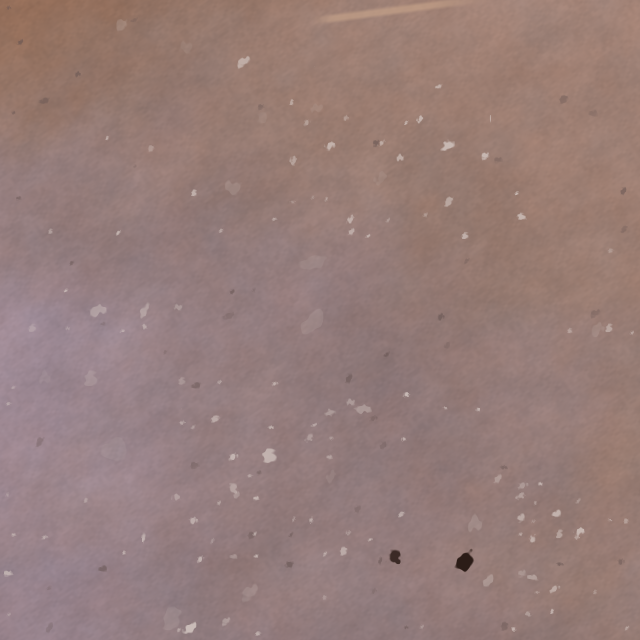
This texture is drawn by a three.js fragment shader. Its source:

```glsl
// Worn, dusty stone floor: a lilac to brown stain gradient with layered noise,
// sprinkled with pale paint chips and dark specks from jittered grids,
// plus two deep pits and one pale scrape near the upper edge.
varying vec2 vUv;

const vec3 LILAC = vec3(0.580, 0.505, 0.545);
const vec3 MAUVE = vec3(0.568, 0.480, 0.483);
const vec3 TAN = vec3(0.592, 0.480, 0.437);
const vec3 RUST = vec3(0.570, 0.425, 0.345);
const vec3 CHIP = vec3(0.82, 0.77, 0.75);
const vec3 SPECK = vec3(0.40, 0.33, 0.32);
const vec3 PIT = vec3(0.17, 0.11, 0.09);
const vec3 SCRAPE = vec3(0.78, 0.64, 0.54);
const float SLANT = 0.6;          // direction of smears, radians
const float STAIN_CONTRAST = 0.42;
const float CLOUD_CONTRAST = 0.13;
const float MOTTLE_CONTRAST = 0.09;
const float GRAIN_CONTRAST = 0.05;
const float EDGE = 0.0022;        // softness of chip outlines

float hash(vec2 p) {
  vec3 q = fract(vec3(p.xyx) * 0.1031);
  q += dot(q, q.yzx + 33.33);
  return fract((q.x + q.y) * q.z);
}

vec2 hash2(vec2 p) {
  return vec2(hash(p + 17.3), hash(p + 71.9));
}

float valueNoise(vec2 p) {
  vec2 i = floor(p);
  vec2 f = fract(p);
  f = f * f * (3.0 - 2.0 * f);
  float low = mix(hash(i), hash(i + vec2(1.0, 0.0)), f.x);
  float high = mix(hash(i + vec2(0.0, 1.0)), hash(i + vec2(1.0, 1.0)), f.x);
  return mix(low, high, f.y);
}

vec2 rotate(vec2 p, float a) {
  float c = cos(a);
  float s = sin(a);
  return vec2(c * p.x + s * p.y, c * p.y - s * p.x);
}

// Fractal noise centred on zero
float fbm(vec2 p) {
  float sum = 0.0;
  float amp = 0.5;
  for (int i = 0; i < 5; i++) {
    sum += amp * (valueNoise(p) - 0.5);
    p = rotate(p, 0.5) * 2.03 + 11.7;
    amp *= 0.55;
  }
  return sum;
}

// Coverage of a ragged ellipse centred on zero
float blob(vec2 p, float radius, float stretch, float angle, float seed) {
  vec2 q = rotate(p, angle) * vec2(1.0 / stretch, stretch);
  float ragged = (valueNoise(p / radius * 1.4 + seed * 50.0 + 40.0) - 0.5) * 1.1;
  float d = length(q) - radius * (1.0 + ragged);
  return 1.0 - smoothstep(-EDGE, EDGE, d);
}

// One jittered blob per grid cell, kept where the local density allows
float scatter(vec2 uv, float cells, float size, float density, float seed) {
  vec2 id = floor(uv * cells);
  vec2 key = id + seed * 37.0;
  vec2 centre = (id + 0.25 + 0.5 * hash2(key)) / cells;
  float pick = hash(key + 5.1);
  float radius = size * mix(0.5, 1.25, pow(hash(key + 9.7), 2.0));
  float angle = SLANT + (hash(key + 3.3) - 0.5) * 1.6;
  float shape = blob(uv - centre, radius, mix(1.0, 1.4, hash(key + 8.2)), angle, pick);
  return shape * step(pick, density) * mix(0.4, 1.0, hash(key + 2.6));
}

void main() {
  vec2 uv = vUv;
  vec2 smear = rotate(uv, SLANT) * vec2(1.0, 1.5);

  // Broad stains: cool at the left, warm to the right and top
  float stain = fbm(smear * 4.0 + 3.0);
  float warmth = 0.06 + 0.75 * uv.x + 1.35 * max(uv.y - 0.48, 0.0);
  warmth += STAIN_CONTRAST * stain - 0.16 * (1.0 - uv.y) * uv.x;
  vec3 color = mix(LILAC, MAUVE, smoothstep(0.0, 0.42, warmth));
  color = mix(color, TAN, smoothstep(0.35, 0.85, warmth));
  float corner = uv.y - 0.45 * uv.x + 0.25 * stain;
  color = mix(color, RUST, 0.9 * smoothstep(0.72, 1.0, corner));

  // Uneven light, mottling and fine grain
  float light = 1.0 + 0.08 * smoothstep(0.55, 1.0, uv.y) * smoothstep(0.3, 0.8, uv.x);
  light += 0.06 * exp(-9.0 * dot(uv - vec2(0.02, 0.38), uv - vec2(0.02, 0.38)));
  light += CLOUD_CONTRAST * fbm(smear * 7.0 + 21.0);
  light += MOTTLE_CONTRAST * fbm(smear * 32.0 + 57.0);
  light += GRAIN_CONTRAST * (valueNoise(smear * 170.0) - 0.5);
  color *= light;
  float tint = fbm(uv * 18.0 + 83.0);
  color += tint * vec3(0.025, -0.008, -0.03);

  // Pale scrape running off the upper edge
  vec2 along = rotate(uv - vec2(0.48, 0.966), 0.13);
  float scrape = smoothstep(0.0, 0.05, along.x) * (1.0 - smoothstep(0.18, 0.3, along.x));
  scrape *= 1.0 - smoothstep(0.002, 0.009, abs(along.y));
  color = mix(color, SCRAPE, 0.65 * scrape);

  // Faint dust patches, dark specks and clustered pale chips
  float cluster = smoothstep(0.45, 0.8, valueNoise(uv * 6.0 + 14.0));
  cluster *= 1.0 - smoothstep(0.75, 0.92, uv.y);
  color = mix(color, CHIP, 0.22 * scatter(uv, 9.0, 0.014, 0.16, 1.0));
  color = mix(color, SPECK, 0.6 * scatter(uv, 21.0, 0.0045, 0.12, 2.0));
  color = mix(color, CHIP, 0.9 * scatter(uv, 15.0, 0.0075, 0.04 + 0.3 * cluster, 3.0));
  color = mix(color, CHIP, 0.8 * scatter(uv, 34.0, 0.0042, 0.015 + 0.22 * cluster, 4.0));

  // Two dark pits
  color = mix(color, PIT, 0.85 * blob(uv - vec2(0.616, 0.128), 0.010, 1.1, 0.3, 0.2));
  color = mix(color, PIT, blob(uv - vec2(0.727, 0.123), 0.0135, 1.2, 0.6, 0.7));

  gl_FragColor = vec4(color, 1.0);
}
```
